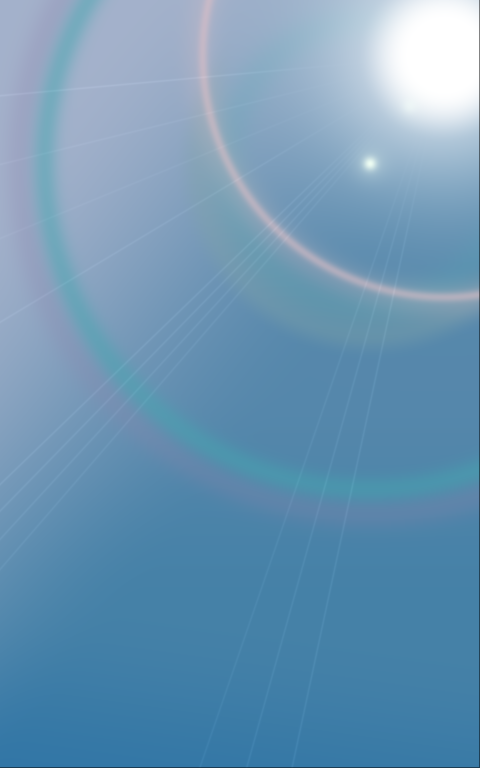
This background is drawn by a WebGL 2 fragment shader. Its source:

```glsl
#version 300 es
precision highp float;
// A hazy blue sky with a white sun in the upper right corner and lens halos.
// Layers: sky gradient, diagonal haze, soft rings from distance functions,
// fans of thin rays around the sun, then the sun glow and small flares.
uniform vec2 u_resolution;
out vec4 fragColor;

const vec2 SUN = vec2(0.579, 0.928);
const vec2 FLARE = vec2(0.482, 0.787);
const vec3 DEEP_BLUE = vec3(0.19, 0.46, 0.65);
const vec3 SKY_BLUE = vec3(0.27, 0.505, 0.655);
const vec3 HIGH_BLUE = vec3(0.335, 0.53, 0.67);
const vec3 HAZE = vec3(0.64, 0.695, 0.795);
const vec3 ROSE = vec3(0.86, 0.74, 0.77);
const vec3 MAUVE = vec3(0.55, 0.52, 0.68);
const vec3 TEAL = vec3(0.27, 0.65, 0.69);
const vec3 SAGE = vec3(0.50, 0.64, 0.66);

// Gaussian bell around zero
float bell(float d, float width) {
    return exp(-d * d / (width * width));
}

// Soft ring of given radius and thickness
float ring(vec2 p, vec2 center, float radius, float width) {
    return bell(length(p - center) - radius, width);
}

// Sky that deepens toward the bottom, more so on the left
vec3 sky(vec2 p) {
    float lift = smoothstep(-0.04, 0.24, p.y + 0.14 * p.x);
    vec3 color = mix(DEEP_BLUE, SKY_BLUE, lift);
    return mix(color, HIGH_BLUE, smoothstep(0.2, 0.5, p.y));
}

// Haze grows to the upper left of a diagonal line
float haze(vec2 p) {
    vec2 normal = normalize(vec2(-0.457, 0.352));
    float side = dot(p - vec2(0.0, 0.10), normal);
    return smoothstep(-0.07, 0.42, side);
}

// Evenly spaced thin rays leaving a center, angles measured from straight down
float rayFan(vec2 p, vec2 center, float first, float spacing, int count) {
    vec2 q = p - center;
    float light = 0.0;
    for (int i = 0; i < count; i++) {
        float angle = first + spacing * float(i);
        vec2 dir = -vec2(sin(angle), cos(angle));
        float along = dot(q, dir);
        float across = q.x * dir.y - q.y * dir.x;
        float reach = smoothstep(0.08, 0.3, along);
        light += reach * bell(across, 0.0014) * (0.7 + 0.3 * sin(9.0 * angle));
    }
    return light;
}

// Small bright spot with a faint bloom
float flare(vec2 p, vec2 center, float size) {
    float r = length(p - center);
    return 0.75 * bell(r, size) + 0.25 * bell(r, 2.6 * size);
}

void main() {
    vec2 p = gl_FragCoord.xy / u_resolution.y;
    float aspect = u_resolution.x / u_resolution.y;
    float sunDist = length(p - SUN);
    float flareDist = length(p - FLARE);

    vec3 color = mix(sky(p), HAZE, haze(p));

    // Wide halo: teal inside, mauve outside
    color = mix(color, MAUVE, 0.28 * ring(p, FLARE, 0.455, 0.022));
    color = mix(color, TEAL, 0.48 * ring(p, FLARE, 0.424, 0.017));

    // Pale disc, visible mostly near its rim
    float disc = smoothstep(0.256, 0.222, flareDist) * smoothstep(0.10, 0.23, flareDist);
    color = mix(color, SAGE, 0.38 * disc * smoothstep(0.27, 0.32, sunDist));
    color = mix(color, TEAL, 0.18 * ring(p, FLARE, 0.185, 0.025));

    // Rose ring around the sun with a wider bloom
    color = mix(color, ROSE, 0.22 * ring(p, SUN, 0.32, 0.022));
    color = mix(color, ROSE, 0.55 * ring(p, SUN, 0.315, 0.0065));

    // Thin rays
    float rays = rayFan(p, SUN, 0.331, -0.06, 3)
               + rayFan(p, SUN, 0.713, 0.03, 4)
               + rayFan(p, SUN, 1.03, 0.15, 4);
    color += 0.035 * rays;

    // Sun glow, white core and flares
    color = mix(color, vec3(0.95, 0.96, 0.98), 0.9 * bell(sunDist, 0.165));
    color = mix(color, vec3(1.0), smoothstep(0.115, 0.045, sunDist));
    color = mix(color, vec3(0.93, 0.99, 0.95), flare(p, FLARE, 0.0085));
    color = mix(color, vec3(0.96, 1.0, 0.98), 0.5 * flare(p, mix(SUN, FLARE, 0.47), 0.009));

    // Hairline shade on the right and bottom borders
    float border = min(p.y, aspect - p.x);
    color *= mix(0.5, 1.0, smoothstep(0.0005, 0.002, border));

    fragColor = vec4(clamp(color, 0.0, 1.0), 1.0);
}
```
